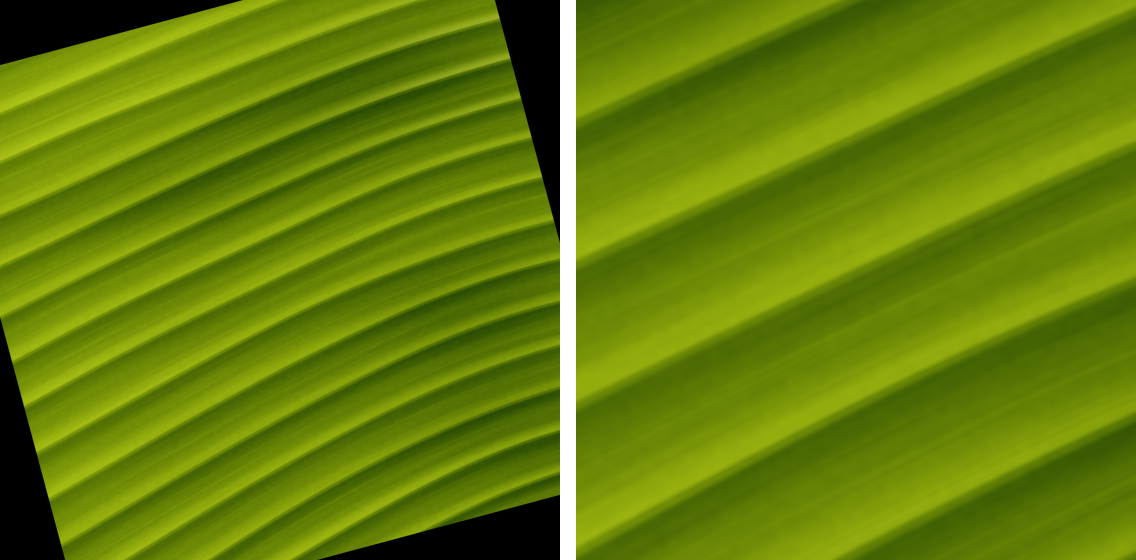
Left: the whole. Right: its middle third, enlarged.
A WebGL 1 fragment shader for this texture:

```glsl
precision highp float;
// A tilted square of ribbed green leaf on black. Ribs are level sets of a
// closed-form curved field; each has a bright crest, a dark groove below it,
// fine veins and fibres, all lit by a few broad soft patches.

uniform vec2 u_resolution;

const float TILT = 0.2618;
const float HALF_SIDE = 0.5;
const float CREST_SHIFT = 0.07;

float hash(vec2 p) {
  return fract(sin(dot(p, vec2(127.1, 311.7))) * 43758.5453);
}

float noise(vec2 p) {
  vec2 i = floor(p);
  vec2 f = fract(p);
  f = f * f * (3.0 - 2.0 * f);
  return mix(mix(hash(i), hash(i + vec2(1.0, 0.0)), f.x),
             mix(hash(i + vec2(0.0, 1.0)), hash(i + vec2(1.0, 1.0)), f.x), f.y);
}

// Soft elliptical patch of light or shade
float patchAt(vec2 p, vec2 center, vec2 radius) {
  vec2 d = (p - center) / radius;
  return exp(-dot(d, d));
}

// Rib number, growing downward; ribs bend and draw closer to the right
float ribField(vec2 p) {
  float s = p.x + 0.5;
  float rise = s * (1.0 + 0.8 * (1.0 - s)) - 0.7 * s * (1.0 - s) * (0.5 - s);
  float n = (0.325 + 0.1 * rise - p.y) / (0.0845 - 0.0109 * rise);
  return n + 0.12 * (noise(vec2(p.x * 3.0, n * 0.8)) - 0.5);
}

// Broad illumination across the sheet
float broadLight(vec2 p) {
  float light = 0.47;
  light -= 0.27 * patchAt(p, vec2(0.22, 0.28), vec2(0.32, 0.09));
  light -= 0.14 * patchAt(p, vec2(-0.15, 0.19), vec2(0.22, 0.06));
  light -= 0.21 * patchAt(p, vec2(0.34, -0.14), vec2(0.26, 0.12));
  light -= 0.16 * patchAt(p, vec2(0.36, -0.38), vec2(0.25, 0.14));
  light += 0.19 * patchAt(p, vec2(-0.22, 0.42), vec2(0.40, 0.17));
  light += 0.08 * patchAt(p, vec2(-0.45, -0.15), vec2(0.20, 0.50));
  return light + 0.08 * (noise(p * vec2(4.0, 9.0) + 7.0) - 0.5);
}

// Bright ridge that builds slowly and ends sharply
float crestProfile(float t, float start) {
  return smoothstep(start, 0.94, t) * (1.0 - smoothstep(0.94, 1.0, t));
}

// Shadow just under the ridge above
float grooveProfile(float t) {
  return smoothstep(0.0, 0.07, t) * (1.0 - smoothstep(0.07, 0.48, t));
}

// Thin secondary vein, placed differently in every rib
float veinProfile(float t, float id) {
  float offset = t - mix(0.32, 0.62, hash(vec2(id, 3.0)));
  return exp(-offset * offset / 0.0007);
}

// Fine threads running along the ribs
float fibres(float along, float n) {
  return 0.6 * noise(vec2(along * 5.0, n * 13.0))
       + 0.4 * noise(vec2(along * 9.0, n * 31.0)) - 0.5;
}

vec3 leafColor(float tone) {
  float v = clamp(tone, 0.0, 1.0);
  return vec3(0.15 + 0.55 * v, 0.28 + 0.51 * v, 0.01 + 0.09 * v * v * v);
}

void main() {
  float side = min(u_resolution.x, u_resolution.y);
  vec2 p = (gl_FragCoord.xy - 0.5 * u_resolution) / side;
  float c = cos(TILT);
  float s = sin(TILT);
  p = vec2(c * p.x + s * p.y, c * p.y - s * p.x);

  // Position within a rib
  float n = ribField(p);
  float id = floor(n - CREST_SHIFT);
  float t = fract(n - CREST_SHIFT);
  float vary = mix(0.8, 1.15, hash(vec2(id, 9.0)));
  float rightward = smoothstep(-0.1, 0.5, p.x);

  // Relief and texture
  float crest = crestProfile(t, mix(0.50, 0.66, rightward));
  float relief = smoothstep(-2.5, 1.0, n);
  float tone = broadLight(p);
  tone += 0.33 * crest * vary * mix(0.65, 1.0, relief);
  tone -= 0.25 * grooveProfile(t) * vary * mix(0.55, 1.0, relief);
  tone += 0.07 * veinProfile(t, id) * noise(vec2(p.x * 6.0, id * 5.0));
  tone += 0.09 * fibres(p.x, n);
  tone += 0.035 * (noise(p * 170.0) - 0.5);

  // Pale sheen on the upper right crests
  vec3 color = leafColor(tone);
  float sheen = crest * crest * patchAt(p, vec2(0.48, 0.32), vec2(0.28, 0.15));
  color = mix(color, vec3(0.65, 0.72, 0.25), 0.5 * sheen);

  // Smooth-edged square on black
  float edge = max(abs(p.x), abs(p.y)) - HALF_SIDE;
  float inside = 1.0 - smoothstep(-0.75 / side, 0.75 / side, edge);
  gl_FragColor = vec4(color * inside, 1.0);
}
```
